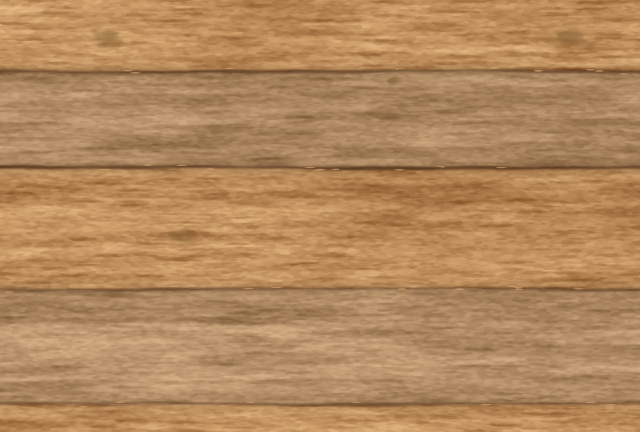
Reproduce this texture procedurally as a Shadertoy shader.

```glsl
// Weathered horizontal timber planks in alternating grey-brown and golden tones.

const int SEAM_COUNT = 4;
const float SEAM_HEIGHT[4] = float[4](0.065, 0.331, 0.612, 0.835);
const float SEAM_DEPTH[4] = float[4](0.6, 0.6, 1.0, 0.8);

// Knots: centre, then radii
const int KNOT_COUNT = 4;
const vec4 KNOTS[4] = vec4[4](
    vec4(0.25, 0.912, 0.042, 0.022), vec4(1.31, 0.912, 0.042, 0.022),
    vec4(0.908, 0.812, 0.020, 0.012), vec4(0.43, 0.450, 0.032, 0.018));

const vec3 GREY_DARK = vec3(0.52, 0.38, 0.24);
const vec3 GREY_LIGHT = vec3(0.79, 0.64, 0.48);
const vec3 GOLD_DARK = vec3(0.58, 0.38, 0.20);
const vec3 GOLD_LIGHT = vec3(0.86, 0.68, 0.47);
const vec3 KNOT_COLOR = vec3(0.50, 0.36, 0.19);
const vec3 SEAM_COLOR = vec3(0.30, 0.18, 0.09);
const vec3 SPLINTER_COLOR = vec3(0.87, 0.66, 0.44);

vec3 hash3(vec2 p) {
    vec3 q = vec3(dot(p, vec2(127.1, 311.7)), dot(p, vec2(269.5, 183.3)),
                  dot(p, vec2(419.2, 371.9)));
    return fract(sin(q) * 43758.55);
}

// Cellular noise: x = nearest distance, y = blended cell tone, z = nearest cell id
vec3 cellular(vec2 p) {
    vec2 cell = floor(p);
    float nearest = 8.0, id = 0.0, tone = 0.0, total = 0.0;
    for (int j = -1; j <= 1; j++)
    for (int i = -1; i <= 1; i++) {
        vec2 c = cell + vec2(i, j);
        vec3 h = hash3(c);
        float d = length(c + h.xy - p);
        float weight = exp(-7.0 * d * d);
        tone += weight * h.z;
        total += weight;
        if (d < nearest) { nearest = d; id = h.z; }
    }
    return vec3(nearest, tone / total, id);
}

// Signed variation of stretched grain
float streaks(vec2 p, vec2 frequency) {
    return cellular(p * frequency).y - 0.5;
}

// Layered sines for gentle bending
float waver(float x, float seed) {
    return 0.5 * sin(x * 4.7 + seed) + 0.3 * sin(x * 11.3 + seed * 2.3)
         + 0.2 * sin(x * 29.0 + seed * 4.1);
}

float knotMask(vec2 p, vec4 knot, float ragged) {
    float r = length((p - knot.xy) / knot.zw);
    return 1.0 - smoothstep(0.15, 1.2, r + ragged);
}

// Grain bulges away from the centre of a knot
float knotBend(vec2 p, vec4 knot) {
    vec2 q = (p - knot.xy) / (knot.zw * 1.6);
    return -q.y * knot.w * 0.5 * exp(-dot(q, q));
}

// Brightness of the wood, 0 = dark grain, 1 = pale wood
float grainTone(vec2 p, float golden) {
    float broad = streaks(p, vec2(1.6, 24.0));
    float medium = streaks(p + 3.7, vec2(4.0, 62.0));
    float fine = streaks(p + 9.1, vec2(13.0, 125.0));
    float fibre = streaks(p + 5.3, vec2(65.0, 190.0));
    vec3 pore = cellular(p * vec2(8.0, 72.0) + 17.0);
    float dash = (1.0 - smoothstep(0.08, 0.48, pore.x)) * step(0.62, pore.z);
    float tone = 0.66 + 0.36 * broad + 0.42 * medium + 0.34 * fine + 0.32 * fibre;
    return tone - dash * mix(0.22, 0.32, golden);
}

void mainImage(out vec4 fragColor, in vec2 fragCoord) {
    vec2 p = fragCoord / iResolution.y;
    float pixel = 1.0 / iResolution.y;

    // Plank index, seam lines and their shadows
    float plank = 0.0, seam = 0.0, shadow = 0.0, nearSeam = 0.0;
    for (int i = 0; i < SEAM_COUNT; i++) {
        float seed = float(i) * 2.7 + 1.0;
        float d = p.y - SEAM_HEIGHT[i] - 0.003 * waver(p.x, seed);
        float halfWidth = 0.0025 + 0.0012 * waver(p.x * 2.0, seed + 5.0);
        float wear = 0.75 + 0.35 * waver(p.x * 1.3, seed + 8.0);
        plank += smoothstep(-pixel, pixel, d);
        seam = max(seam, SEAM_DEPTH[i] * wear
             * (1.0 - smoothstep(halfWidth - pixel, halfWidth + 2.0 * pixel, abs(d))));
        shadow = max(shadow, SEAM_DEPTH[i] * exp(-abs(d) * 110.0));
        nearSeam = max(nearSeam, exp(-d * d * 9000.0));
    }
    float golden = 1.0 - abs(mod(plank, 2.0) - 1.0);
    golden = 1.0 - golden;

    // Knots and the grain bent around them
    float knot = 0.0, bend = 0.0;
    float ragged = 0.8 * streaks(p, vec2(28.0, 90.0));
    for (int i = 0; i < KNOT_COUNT; i++) {
        knot = max(knot, knotMask(p, KNOTS[i], ragged));
        bend += knotBend(p, KNOTS[i]);
    }
    vec2 grain = p + vec2(floor(plank + 0.5) * 4.3, bend + 0.002 * waver(p.x, p.y * 9.0));

    // Wood colour with weathered bands across the planks
    float tone = grainTone(grain, golden);
    tone -= 0.20 * exp(-pow((p.y - 0.555) / 0.045, 2.0));
    tone += 0.13 * exp(-pow((p.y - 0.185) / 0.035, 2.0));
    tone += 0.16 * streaks(p, vec2(3.0, 5.0));
    tone = clamp(tone, -0.1, 1.15);
    vec3 color = mix(mix(GREY_DARK, GREY_LIGHT, tone), mix(GOLD_DARK, GOLD_LIGHT, tone), golden);
    color = mix(color, KNOT_COLOR, 0.55 * knot);

    // Seams, then pale splinters along their edges
    color = mix(color, SEAM_COLOR, 0.42 * shadow);
    color = mix(color, SEAM_COLOR, 0.72 * clamp(seam, 0.0, 1.0));
    vec3 chip = cellular(p * vec2(26.0, 150.0) + 31.0);
    float splinter = step(0.87, chip.z) * (1.0 - smoothstep(0.15, 0.4, chip.x));
    color = mix(color, SPLINTER_COLOR, 0.6 * splinter * nearSeam);

    fragColor = vec4(color, 1.0);
}
```
